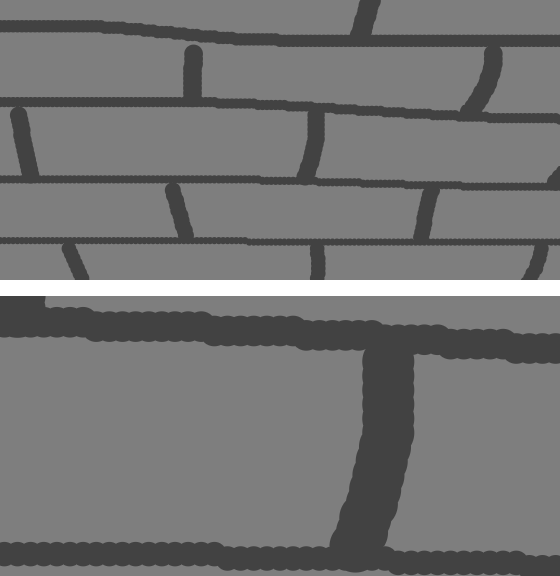
Top: the whole. Bottom: its middle third, enlarged.
This pattern is drawn by a Shadertoy shader. Its source:

```glsl
// Flat grey courses of long stones parted by dark, hand-dabbed mortar lines.

// Lengths are in units of 1/384 of the canvas height, with y running down.

// Each bed joint: height, sag to the right, start and end of the sag
const vec4 BEDS[5] = vec4[5](
    vec4( 36.0, 19.0, 100.0, 380.0),
    vec4(140.0, 23.0, 230.0, 768.0),
    vec4(246.0, 10.0, 270.0, 720.0),
    vec4(329.0,  2.5, 290.0, 360.0),
    vec4(415.0,  0.0,   0.0, 768.0));

// Each course: first joint x, joint top y, joint spacing, lean of first joint
const vec4 COURSES[5] = vec4[5](
    vec4(-21.0, -40.0, 541.0,  6.0),
    vec4(265.0,  74.0, 412.0, -1.0),
    vec4( 25.0, 158.0, 408.0, 17.0),
    vec4(237.0, 261.0, 355.0, 18.0),
    vec4( 95.0, 341.0, 340.0, 28.0));

const float BOWS[5] = float[5](0.0, 8.0, 6.0, -1.0, 3.0);
const float BED_RADII[5] = float[5](8.5, 7.0, 5.6, 4.9, 4.9);

float snap(float v, float grid) {
    return floor(v / grid + 0.5) * grid;
}

float bedHeight(int i, float x) {
    vec4 b = BEDS[i];
    return b.x + b.y * smoothstep(b.z, b.w, x);
}

// Horizontal joint: a row of round dabs whose heights move in small steps
float bedDistance(vec2 p, int i) {
    float d = 1e4;
    for (int j = -1; j <= 1; j++) {
        float x = snap(p.x, 6.0) + 6.0 * float(j);
        vec2 dab = vec2(x, snap(bedHeight(i, x), 2.0));
        d = min(d, length(p - dab) - BED_RADII[i]);
    }
    return d;
}

// Upright joint: a leaning, bowed column of dabs ending on the bed below
float uprightDistance(vec2 p, int i, float k) {
    vec4 c = COURSES[i];
    float radius = 13.8 - 0.95 * float(i);
    float top = c.x + c.z * k - 16.0 * k * (k - 1.0);
    float lean = c.w - 32.0 * k;
    float span = bedHeight(i, top + lean) - 6.0 - c.y;
    float count = ceil(span / 7.0);
    float nearest = floor((p.y - c.y) / span * count + 0.5);
    float d = 1e4;
    for (int j = -1; j <= 1; j++) {
        float t = clamp(nearest + float(j), 0.0, count) / count;
        float x = top + lean * t + 4.0 * BOWS[i] * k * t * (1.0 - t);
        vec2 dab = vec2(snap(x, 1.5), c.y + span * t);
        d = min(d, length(p - dab) - radius);
    }
    return d;
}

void mainImage(out vec4 fragColor, in vec2 fragCoord) {
    float unit = 384.0 / iResolution.y;
    vec2 p = vec2(fragCoord.x, iResolution.y - fragCoord.y) * unit;

    float d = 1e4;
    for (int i = 0; i < 5; i++) {
        d = min(d, bedDistance(p, i));
        for (int k = 0; k < 3; k++) {
            d = min(d, uprightDistance(p, i, float(k)));
        }
    }

    float mortar = clamp(0.5 - d / unit, 0.0, 1.0);
    fragColor = vec4(vec3(mix(0.495, 0.26, mortar)), 1.0);
}
```
